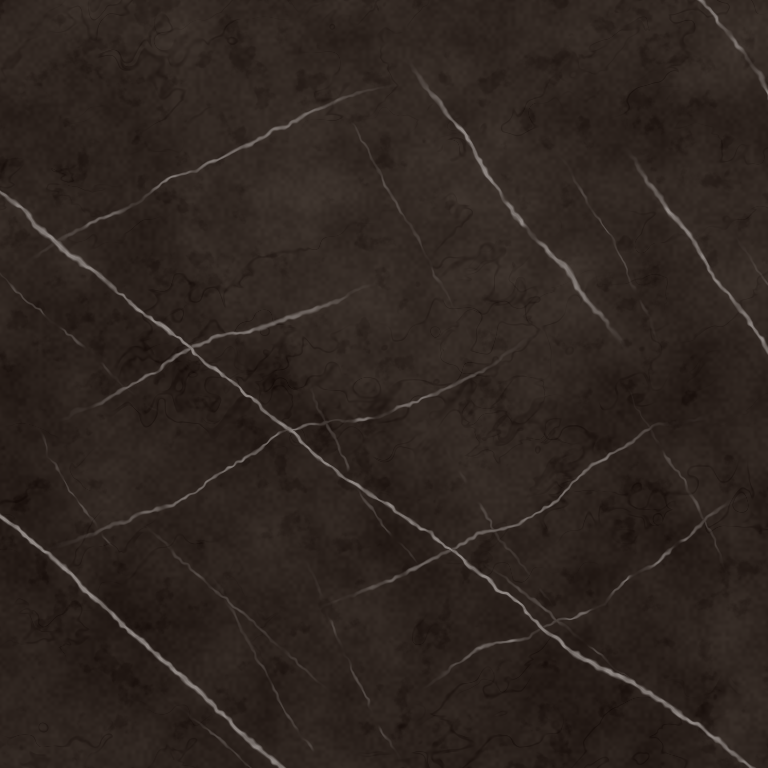
Reproduce this texture procedurally as a WebGL 1 fragment shader.

```glsl
precision highp float;
// Dark brown polished marble with thin pale veins and faint dark fissures.
uniform vec2 u_resolution;

const vec3 STONE = vec3(0.178, 0.141, 0.121);
const vec3 TONE_STEP = vec3(0.040, 0.039, 0.036);
const vec3 CALCITE = vec3(0.56, 0.53, 0.515);

float hash(vec2 p) {
  vec3 q = fract(vec3(p.xyx) * 0.1031);
  q += dot(q, q.yzx + 33.33);
  return fract((q.x + q.y) * q.z);
}

float noise(vec2 p) {
  vec2 cell = floor(p);
  vec2 f = fract(p);
  f = f * f * (3.0 - 2.0 * f);
  float low = mix(hash(cell), hash(cell + vec2(1.0, 0.0)), f.x);
  float high = mix(hash(cell + vec2(0.0, 1.0)), hash(cell + 1.0), f.x);
  return mix(low, high, f.y);
}

float fbm(vec2 p) {
  float sum = 0.0;
  float amplitude = 0.5;
  for (int i = 0; i < 5; i++) {
    sum += amplitude * noise(p);
    p = mat2(1.6, 1.2, -1.2, 1.6) * p + 7.3;
    amplitude *= 0.5;
  }
  return sum;
}

vec2 rotate(vec2 p, float angle) {
  float c = cos(angle);
  float s = sin(angle);
  return vec2(c * p.x + s * p.y, c * p.y - s * p.x);
}

// One vein along x: wandering path, ragged width, tapered ends, gaps.
float vein(vec2 q, float halfLength, float width, float wander, float gaps, float seed) {
  float row = seed * 17.3;
  float path = wander * (noise(vec2(q.x * 5.0 + 40.0, row)) - 0.5)
    + 0.22 * wander * (noise(vec2(q.x * 19.0 + 80.0, row)) - 0.5)
    + 0.004 * (noise(vec2(q.x * 60.0 + 120.0, row)) - 0.5)
    + 0.003 * (noise(q * 150.0 + 220.0 + row) - 0.5);
  float across = abs(q.y - path);
  float taper = 1.0 - smoothstep(0.4, 1.0, abs(q.x) / halfLength);
  float swell = width * (0.25 + 0.9 * noise(vec2(q.x * 9.0 + 60.0, row + 5.0))
    + 0.6 * noise(vec2(q.x * 80.0 + 160.0, row + 2.0)));
  float pixel = 1.0 / u_resolution.y;
  float core = 1.0 - smoothstep(0.2 * swell, swell + pixel, across);
  float halo = 0.08 * exp(-across / (1.5 * width));
  float present = smoothstep(gaps - 0.25, gaps + 0.25,
    0.6 * noise(vec2(q.x * 60.0 + 90.0, row + 9.0)) + 0.4 * noise(vec2(q.x * 13.0 + 30.0, row)));
  return (core + halo) * taper * present;
}

// Roughly parallel veins, spaced across their common direction.
float veinFamily(vec2 p, float angle, float first, float spacing, float count,
                 float spread, float halfLength, float width, float wander,
                 float gaps, float seed) {
  float strength = 0.0;
  for (int i = 0; i < 9; i++) {
    float index = float(i);
    if (index >= count) break;
    float id = seed + index;
    float jitter = hash(vec2(id, 3.7)) - 0.5;
    float centre = spread * (hash(vec2(id, 8.1)) - 0.5);
    float reach = halfLength * (0.7 + 0.6 * hash(vec2(id, 5.9)));
    vec2 q = rotate(p, angle + 0.14 * jitter);
    q -= vec2(centre, first + spacing * (index + 0.4 * jitter));
    strength = max(strength, vein(q, reach, width, wander, gaps, id));
  }
  return strength;
}

// Crackled dark lines along the contours of stretched noise.
float fissures(vec2 p, float scale, float seed) {
  vec2 q = rotate(p, 0.35) * vec2(0.7, 1.3) * scale + seed;
  q += 0.3 * noise(p * 45.0 + seed);
  float lines = 1.0 - smoothstep(0.0, 0.014, abs(fbm(q) - 0.48));
  return lines * smoothstep(0.40, 0.62, fbm(p * 7.0 + seed * 2.0));
}

float stoneTone(vec2 p) {
  float clouds = 2.3 * (fbm(p * 6.0 + 11.0) - 0.484);
  float mottles = 2.0 * (fbm(p * 20.0 + 31.0) - 0.484);
  float grain = 0.75 * (noise(p * 190.0 + 200.0) - 0.5);
  float shade = 0.8 * p.y + 0.2 * p.x;
  float cracks = fissures(p, 5.0, 21.0) + 0.8 * fissures(p, 9.0, 47.0);
  float pits = smoothstep(0.60, 0.74, fbm(p * 38.0 + 70.0));
  return max(clouds + mottles + grain + shade - 0.9 * cracks - 0.8 * pits + 0.06, -2.4);
}

float paleVeins(vec2 p) {
  // Arguments: angle, first, spacing, count, spread, length, width, wander, gaps, seed.
  float diagonal = veinFamily(p, -0.70, -0.425, 0.275, 2.0, 0.1, 1.0, 0.0032, 0.03, 0.12, 2.0);
  float steep = veinFamily(p, -0.93, 0.29, 0.17, 3.0, 0.4, 0.24, 0.0032, 0.045, 0.24, 14.0);
  float rising = veinFamily(p, 0.47, -0.40, 0.19, 5.0, 0.5, 0.34, 0.0021, 0.08, 0.34, 24.0);
  float threads = veinFamily(p, -1.03, -0.42, 0.11, 9.0, 0.8, 0.18, 0.0012, 0.03, 0.50, 37.0);
  float companions = veinFamily(p, -0.67, -0.46, 0.13, 4.0, 0.8, 0.20, 0.0012, 0.02, 0.42, 51.0);
  float bright = max(diagonal, steep);
  float faint = max(0.75 * rising, 0.38 * max(threads, companions));
  return min(max(bright, faint), 1.0);
}

void main() {
  vec2 p = gl_FragCoord.xy / u_resolution.y - 0.5;
  vec3 colour = STONE + TONE_STEP * stoneTone(p);
  float mineral = 0.65 + 0.45 * noise(p * 120.0 + 300.0);
  colour = mix(colour, CALCITE, clamp(paleVeins(p) * mineral, 0.0, 1.0));
  gl_FragColor = vec4(colour, 1.0);
}
```
